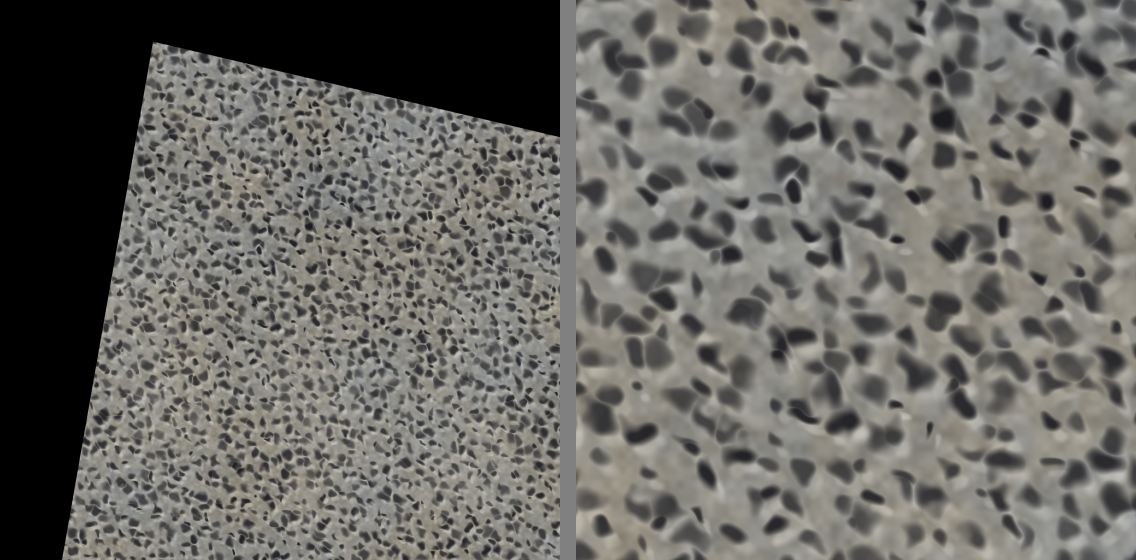
Left, the full canvas; right, a detail of the centre.
A Shadertoy shader for this texture:

```glsl
// Pitted grey stone slab, tilted, on a black ground
#define CORNER vec2(0.2734, 0.9258)
#define LEFT_EDGE vec2(0.1627, 0.9258)
#define TOP_EDGE vec2(0.7266, -0.1707)
#define PORE_CELLS 50.0
#define PORE_ANGLE -0.75
#define PORE_STRETCH 1.4
#define PORE_DEPTH 0.88
#define RIM_LIGHT 0.13
#define GRAIN 0.17
#define STONE vec3(0.565, 0.558, 0.530)
#define PIT vec3(0.105, 0.105, 0.125)
#define EDGE_BLUR 0.0013

float hash(vec2 p) {
    return fract(sin(dot(p, vec2(127.1, 311.7))) * 43758.5453);
}

float noise(vec2 p) {
    vec2 cell = floor(p), f = fract(p);
    f = f * f * (3.0 - 2.0 * f);
    float low = mix(hash(cell), hash(cell + vec2(1, 0)), f.x);
    float high = mix(hash(cell + vec2(0, 1)), hash(cell + vec2(1, 1)), f.x);
    return mix(low, high, f.y);
}

// Depth of the scattered oval pores, 0 on the surface and 1 in the deepest
float pores(vec2 uv) {
    vec2 warp = vec2(noise(uv * 95.0), noise(uv * 95.0 + 37.0)) - 0.5;
    vec2 p = uv * PORE_CELLS + warp * 0.5;
    vec2 home = floor(p);
    float depth = 0.0;
    for (int y = -1; y <= 1; y++)
    for (int x = -1; x <= 1; x++) {
        vec2 cell = home + vec2(x, y);
        vec2 jitter = vec2(hash(cell + 3.1), hash(cell + 17.7));
        vec2 d = p - cell - 0.5 - 0.85 * (jitter - 0.5);
        float angle = PORE_ANGLE + 1.3 * (hash(cell + 51.3) - 0.5);
        vec2 axis = vec2(cos(angle), sin(angle));
        vec2 oval = vec2(dot(d, axis) / PORE_STRETCH, dot(d, vec2(-axis.y, axis.x)));
        float size = hash(cell + 29.9);
        float radius = mix(0.19, 0.40, size);
        float pore = 1.0 - smoothstep(0.35, 1.3, length(oval) / radius);
        depth = max(depth, pore * mix(0.55, 1.0, hash(cell + 71.9)));
    }
    return depth;
}

// Distance inside a line through the corner; side picks the inner half
float inside(vec2 uv, vec2 edge, float side) {
    vec2 normal = side * normalize(vec2(edge.y, -edge.x));
    return dot(uv - CORNER, normal);
}

void mainImage(out vec4 fragColor, in vec2 fragCoord) {
    vec2 uv = fragCoord / iResolution.xy;

    // Stone surface: broad mottling, fine grain, warm and cool patches
    float broad = noise(uv * 7.0) - 0.5;
    float grain = 0.65 * noise(uv * 125.0 + 9.0) + 0.35 * noise(uv * 230.0) - 0.5;
    float warmth = noise(uv * 9.0 + 60.0) + 0.6 * noise(uv * 75.0 + 20.0) - 0.8;
    vec3 color = STONE + 0.06 * broad + GRAIN * grain;
    color += warmth * vec3(0.035, 0.008, -0.035);

    // Pores, denser in the darker patches, with a lit rim on one side
    float depth = pores(uv);
    float rim = pores(uv + vec2(-0.005, 0.007)) - depth;
    color += RIM_LIGHT * rim * (1.0 - depth);
    float shade = depth * PORE_DEPTH * (1.0 - 0.35 * broad);
    color = mix(color, PIT, clamp(shade, 0.0, 1.0));

    // Slab outline against the black ground
    float border = min(inside(uv, LEFT_EDGE, 1.0), inside(uv, TOP_EDGE, 1.0));
    float slab = smoothstep(-EDGE_BLUR, EDGE_BLUR, border);
    fragColor = vec4(clamp(color, 0.0, 1.0) * slab, 1.0);
}
```
